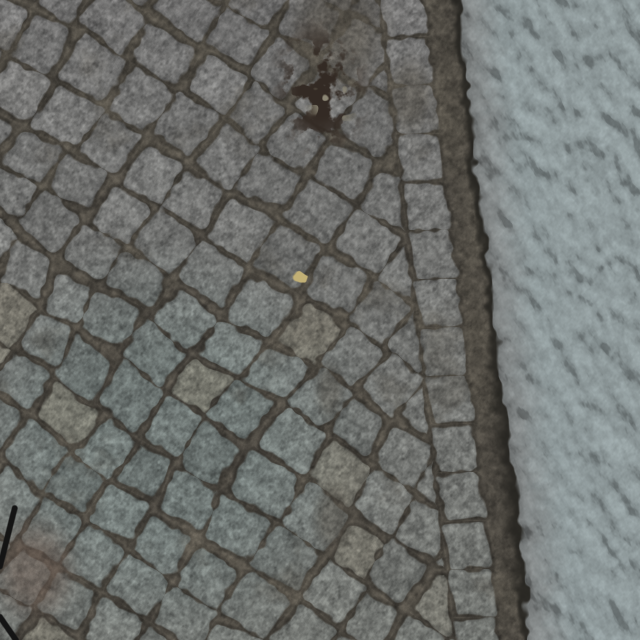
Write a three.js fragment shader that draws this texture.

```glsl
// Worn cobbles in slanted rows, a column of kerb stones and a rough pale wall.
// Stones are jittered rounded boxes on a turned grid; value noise supplies
// the grain, the dirt in the joints and the relief of the plaster.
varying vec2 vUv;

float hash(vec2 p) {
  return fract(sin(dot(p, vec2(127.1, 311.7))) * 43758.545);
}

float noise(vec2 p) {
  vec2 i = floor(p), f = fract(p);
  f = f * f * (3.0 - 2.0 * f);
  return mix(mix(hash(i), hash(i + vec2(1, 0)), f.x),
             mix(hash(i + vec2(0, 1)), hash(i + vec2(1, 1)), f.x), f.y);
}

float fbm(vec2 p) {
  float sum = 0.0, amp = 0.52;
  for (int i = 0; i < 4; i++) {
    sum += amp * noise(p);
    p = mat2(1.6, 1.2, -1.2, 1.6) * p + 7.3;
    amp *= 0.5;
  }
  return sum;
}

mat2 turn(float a) {
  return mat2(cos(a), sin(a), -sin(a), cos(a));
}

float roundBox(vec2 p, vec2 halfSize, float r) {
  vec2 q = abs(p) - halfSize + r;
  return length(max(q, 0.0)) + min(max(q.x, q.y), 0.0) - r;
}

float segment(vec2 p, vec2 a, vec2 b) {
  vec2 d = b - a;
  return length(p - a - d * clamp(dot(p - a, d) / dot(d, d), 0.0, 1.0));
}

// 1 at the centre of a soft ellipse, 0 outside
float blob(vec2 p, vec2 centre, vec2 radius) {
  return 1.0 - smoothstep(0.3, 1.0, length((p - centre) / radius));
}

// x: distance to the nearest cobble edge, y: its random value
vec2 cobbles(vec2 p) {
  vec2 warp = vec2(noise(p * 6.0), noise(p * 6.0 + 30.0)) - 0.5;
  vec2 g = turn(0.57) * (p - vec2(0.449, 0.603) + 0.03 * warp) / vec2(0.083, 0.081);
  vec2 best = vec2(9.0, 0.0);
  float second = 9.0;
  for (int j = -1; j <= 1; j++) {
    for (int i = -1; i <= 1; i++) {
      vec2 id = floor(g + 0.5) + vec2(i, j);
      float a = hash(id), b = hash(id + 17.0), c = hash(id + 41.0);
      vec2 local = turn((c - 0.5) * 0.4) * (g - id - 0.16 * (vec2(a, b) - 0.5));
      float d = roundBox(local, 0.405 + 0.085 * vec2(b, c), 0.1);
      second = min(second, max(d, best.x));
      if (d < best.x) best = vec2(d, a);
    }
  }
  // keep a thin joint where two stones would touch
  return vec2(max(best.x, 0.5 * (best.x - second) + 0.035) * 0.082, best.y);
}

void main() {
  vec2 p = vUv;
  float grain = fbm(p * 100.0), patches = fbm(p * 13.0);
  float fine = noise(p * 230.0) + noise(turn(0.6) * p * vec2(330.0, 190.0)) - 1.0;
  float rough = (noise(p * 75.0) - 0.5) * 0.008;

  // earth in the joints
  vec3 earth = mix(vec3(0.29, 0.275, 0.25), vec3(0.39, 0.37, 0.33), patches);
  earth *= 0.70 + 0.60 * grain + 0.13 * fine;

  // cobbles, cut off beside the kerb
  float kerbX = 0.747 - 0.118 * p.y;
  vec2 cobble = cobbles(p);
  float d = max(cobble.x, p.x - kerbX + 0.040);
  float tone = cobble.y;

  // kerb column
  float row = (p.y - 0.073) / 0.0756;
  float kerbId = floor(row + 0.5);
  vec2 k = vec2(p.x - kerbX, (row - kerbId) * 0.0756);
  k = turn((hash(vec2(kerbId, 5.0)) - 0.5) * 0.12 - 0.08) * k;
  float kerb = roundBox(k, vec2(0.032, 0.0355), 0.006);
  if (kerb < d) {
    d = kerb;
    tone = 0.5 + 0.3 * hash(vec2(kerbId, 9.0));
  }
  d += rough;

  // stone colour: violet grey above, slightly green below
  vec3 stone = mix(vec3(0.435, 0.445, 0.43), vec3(0.445, 0.443, 0.44), p.y);
  stone = mix(stone, vec3(0.43, 0.462, 0.453), blob(p, vec2(0.25, 0.3), vec2(0.4, 0.36)));
  stone = mix(stone, vec3(0.42, 0.40, 0.35), 0.6 * smoothstep(0.90, 0.95, tone));
  stone *= 0.95 + 0.14 * tone;
  stone *= 0.74 + 0.54 * grain + 0.18 * fine;
  stone *= 1.0 - 0.1 * smoothstep(-0.007, 0.0, d);

  // dirt that hides the stones
  float dirt = 0.8 * blob(p, vec2(0.53, 0.95), vec2(0.10, 0.13));
  dirt = max(dirt, 0.7 * blob(p, vec2(0.64, 0.85), vec2(0.05, 0.08)));
  dirt = max(dirt, 0.7 * blob(p, vec2(0.52, 0.19), vec2(0.04, 0.07)));
  dirt = max(dirt, 0.6 * blob(p, vec2(0.515, 0.39), vec2(0.03, 0.06)));
  dirt = max(dirt, 0.4 * smoothstep(0.6, 0.8, patches));
  float cover = (1.0 - smoothstep(-0.002, 0.002, d)) * (1.0 - 0.8 * dirt);
  earth *= 1.0 - 0.22 * (1.0 - smoothstep(0.002, 0.009, d)) * (1.0 - dirt);
  vec3 col = mix(earth, stone, cover);

  // reddish corner, dark soil and pale crumbs
  col = mix(col, vec3(0.40, 0.345, 0.31) * (0.7 + 0.6 * grain),
            0.6 * blob(p, vec2(0.055, 0.11), vec2(0.08, 0.10)));
  float soil = blob(p, vec2(0.50, 0.86), vec2(0.09, 0.13));
  col = mix(col, vec3(0.20, 0.165, 0.14), soil * smoothstep(0.42, 0.56, fbm(p * 42.0)));
  col = mix(col, vec3(0.55, 0.53, 0.46),
            blob(p, vec2(0.52, 0.84), vec2(0.05)) * smoothstep(0.72, 0.82, noise(p * 65.0)));

  // yellow leaf and black twigs
  float leaf = roundBox(turn(0.4) * (p - vec2(0.472, 0.567)), vec2(0.011, 0.008), 0.005);
  col = mix(col, vec3(0.76, 0.69, 0.46), 1.0 - smoothstep(-0.001, 0.002, leaf + rough));
  float twig = min(segment(p, vec2(0.023, 0.206), vec2(0.0, 0.115)),
                   segment(p, vec2(0.0, 0.036), vec2(0.025, 0.0)));
  col = mix(col, vec3(0.08), 1.0 - smoothstep(0.003, 0.006, twig));

  // thin shadow along the wall, wider low down
  float s = p.x - 0.83 + 0.114 * p.y + rough * 1.7 + (noise(p * 24.0) - 0.5) * 0.008;
  float depth = mix(0.015, 0.030, blob(p, vec2(0.8, 0.28), vec2(0.4, 0.25)));
  col *= 1.0 - 0.10 * smoothstep(-0.055, -0.03, s);
  col = mix(col, vec3(0.14, 0.135, 0.12), 0.85 * smoothstep(-depth, -0.003, s));

  // plaster with slanted ripples and short dark creases
  vec2 q = turn(-0.5) * p * vec2(50.0, 27.0);
  float relief = fbm(q) - fbm(q + vec2(0.5, 0.3));
  float crease = smoothstep(0.10, 0.32, -relief);
  vec3 wall = mix(vec3(0.505, 0.52, 0.52), vec3(0.55, 0.592, 0.597), smoothstep(0.0, 0.08, s));
  wall *= 1.01 + 0.35 * clamp(relief, -0.3, 0.2) - 0.16 * crease;
  wall *= 1.0 + 0.16 * (grain - 0.5) + 0.05 * fine;
  wall *= 0.88 + 0.12 * smoothstep(0.0, 0.015, s);
  col = mix(col, wall, smoothstep(-0.002, 0.003, s));

  gl_FragColor = vec4(col, 1.0);
}
```
